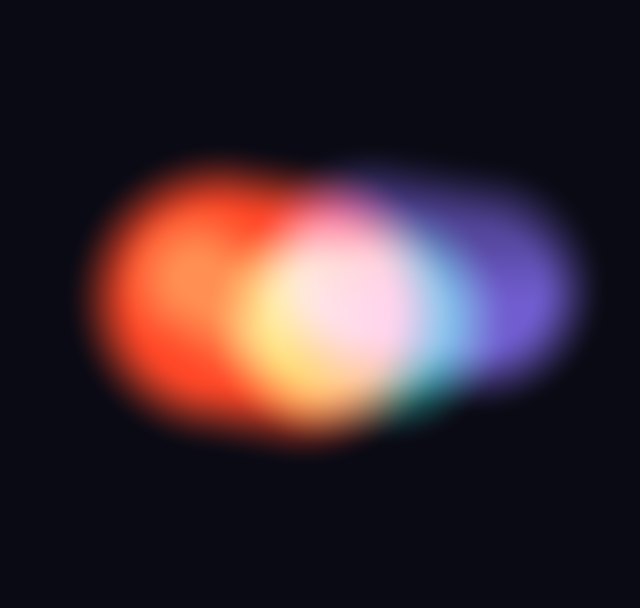
A WebGL 2 fragment shader for this background:

```glsl
#version 300 es
precision highp float;
// Four soft coloured lights overlapping on a near-black ground.
// Each light is a blurred capsule (distance to a segment); the lights
// are combined with screen blending, so overlaps brighten to white.

#define SOFTNESS 0.060
#define RED_RADIUS 0.185
#define AMBER_RADIUS 0.080
#define TEAL_RADIUS 0.138
#define VIOLET_RADIUS 0.143

uniform vec2 u_resolution;
out vec4 fragColor;

const vec3 GROUND = vec3(0.040, 0.040, 0.080);
const vec3 RED    = vec3(1.00, 0.25, 0.08);
const vec3 AMBER  = vec3(0.20, 0.39, 0.20);
const vec3 LIME   = vec3(0.35, 0.81, 0.37);
const vec3 TEAL   = vec3(0.13, 0.63, 0.60);
const vec3 VIOLET = vec3(0.42, 0.34, 0.80);

// Distance from p to the segment a-b.
float segmentDistance(vec2 p, vec2 a, vec2 b) {
    vec2 pa = p - a, ba = b - a;
    return length(pa - ba * clamp(dot(pa, ba) / dot(ba, ba), 0.0, 1.0));
}

// Blurred capsule: 1 inside, 0 outside, one half at the radius.
float glow(vec2 p, vec2 a, vec2 b, float radius) {
    float d = segmentDistance(p, a, b) - radius;
    return 1.0 - smoothstep(-SOFTNESS, SOFTNESS, d);
}

vec3 screenBlend(vec3 base, vec3 light) {
    return 1.0 - (1.0 - base) * (1.0 - light);
}

void main() {
    // Both axes in units of the canvas width.
    vec2 p = gl_FragCoord.xy / u_resolution.x;

    float red    = glow(p, vec2(0.345, 0.484), vec2(0.475, 0.464), RED_RADIUS);
    float amber  = glow(p, vec2(0.306, 0.514), vec2(0.391, 0.466), AMBER_RADIUS);
    float teal   = glow(p, vec2(0.514, 0.445), vec2(0.605, 0.449), TEAL_RADIUS);
    float violet = glow(p, vec2(0.579, 0.527), vec2(0.749, 0.501), VIOLET_RADIUS);

    // The green light cools to the right; the violet one dims upwards.
    vec3 greenLight = mix(LIME, TEAL, smoothstep(0.42, 0.66, p.x));
    violet *= mix(1.0, 0.68, smoothstep(0.46, 0.62, p.y));

    vec3 color = GROUND;
    color = screenBlend(color, RED * red);
    color = screenBlend(color, AMBER * amber);
    color = screenBlend(color, greenLight * teal);
    color = screenBlend(color, VIOLET * violet);

    fragColor = vec4(color, 1.0);
}
```
